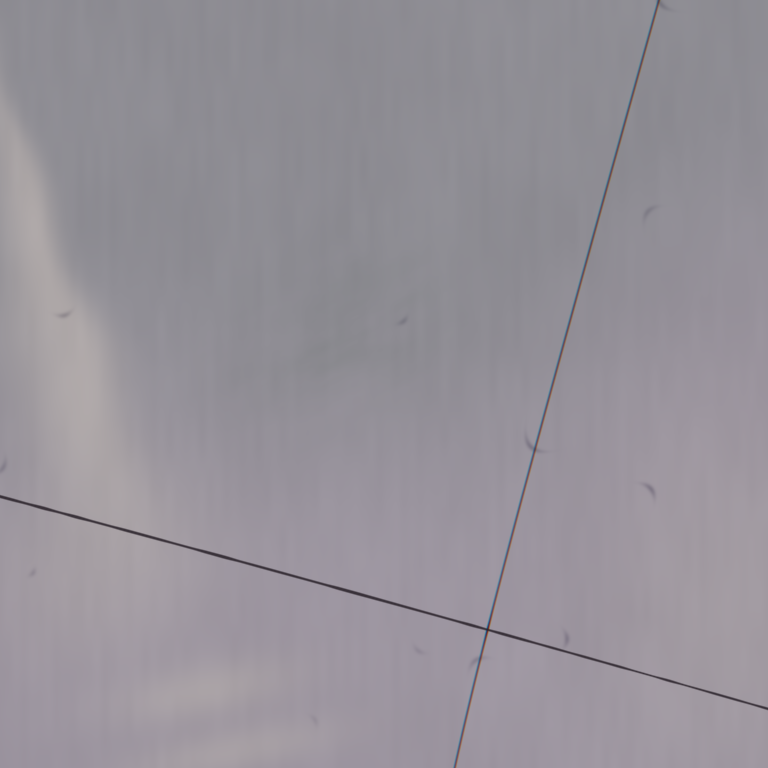
Reproduce this texture procedurally as a WebGL 1 fragment shader.

```glsl
precision highp float;
// Large pale violet-grey floor tiles, turned slightly, with thin dark joints.
// A tilted grid gives the joints; soft gradients, glows, noise and small
// hashed scuffs give the dull, worn sheen of the surface.

uniform vec2 u_resolution;

#define TILE 1.02                       // tile side, in canvas widths
#define ANGLE 0.272                     // turn of the grid, in radians
#define CROSSING vec2(0.635, 0.180)     // where two joints meet
#define WIDE_JOINT 0.0017               // half widths of the joints
#define FINE_JOINT 0.0012
#define VIOLET vec3(0.612, 0.583, 0.626)
#define GREY vec3(0.553, 0.548, 0.574)
#define SHEEN vec3(0.700, 0.672, 0.668)
#define JOINT_DARK vec3(0.17, 0.14, 0.17)
#define MOTTLE 0.030                    // strength of the cloudy wear
#define SCUFFS 12                       // number of small marks

float hash(vec2 p) {
  return fract(sin(dot(p, vec2(127.1, 311.7))) * 43758.5453);
}

float noise(vec2 p) {
  vec2 i = floor(p), f = fract(p);
  f = f * f * (3.0 - 2.0 * f);
  return mix(mix(hash(i), hash(i + vec2(1.0, 0.0)), f.x),
             mix(hash(i + vec2(0.0, 1.0)), hash(i + 1.0), f.x), f.y);
}

float fbm(vec2 p) {
  float sum = 0.0, amp = 0.5;
  for (int i = 0; i < 4; i++) {
    sum += amp * noise(p);
    p = p * 2.03 + 17.3;
    amp *= 0.5;
  }
  return sum;
}

vec2 rotate(vec2 p, float a) {
  float c = cos(a), s = sin(a);
  return vec2(c * p.x - s * p.y, s * p.x + c * p.y);
}

// Soft elliptical spot of light
float glow(vec2 p, vec2 centre, vec2 radius, float tilt) {
  vec2 d = rotate(p - centre, -tilt) / radius;
  return exp(-dot(d, d));
}

float line(float d, float halfWidth, float aa) {
  return 1.0 - smoothstep(halfWidth - aa, halfWidth + aa, abs(d));
}

// Slanted streak of light that widens and fades on its way down
float streak(vec2 p) {
  float drop = 0.85 - p.y;
  float d = p.x - 0.005 - 0.30 * drop + 0.03 * (noise(p * 9.0) - 0.5);
  float width = 0.028 + 0.10 * max(drop, 0.0);
  width *= d > 0.0 ? 0.75 : 1.3;
  return exp(-d * d / (width * width))
       * smoothstep(0.22, 0.50, p.y) * smoothstep(1.05, 0.72, p.y);
}

// Small curved marks scattered over the floor
float scuffs(vec2 p) {
  float sum = 0.0;
  for (int i = 0; i < SCUFFS; i++) {
    float k = float(i) + 1.0;
    vec2 centre = vec2(hash(vec2(k, 2.7)), hash(vec2(k, 8.1)));
    vec2 l = rotate(p - centre, 6.283 * hash(vec2(k, 5.3)));
    l.y += 25.0 * l.x * l.x;
    vec2 size = vec2(mix(0.006, 0.016, hash(vec2(k, 4.4))), 0.0035);
    sum += mix(0.25, 1.0, hash(vec2(k, 6.6))) * exp(-dot(l / size, l / size));
  }
  return min(sum, 1.0);
}

void main() {
  float aa = 1.0 / min(u_resolution.x, u_resolution.y);
  vec2 p = gl_FragCoord.xy * aa;

  // Tilted grid with a slight bow in both joints
  vec2 q = rotate(p - CROSSING, ANGLE);
  vec2 bowed = q + vec2(0.0055 * (1.0 - exp(-4.5 * q.y)), 0.008 * q.x * q.x);
  vec2 joint = bowed - TILE * floor(bowed / TILE + 0.5);
  vec2 tileId = floor(bowed / TILE);

  // Broad shading, from grey at the top to violet below and at the right
  float shade = p.y + 0.07 - 0.22 * smoothstep(0.6, 1.0, p.x);
  vec3 color = mix(VIOLET, GREY, smoothstep(0.25, 0.80, shade));
  color += 0.010 * (hash(tileId) - 0.5);

  // Reflected light
  float light = 0.85 * streak(p)
              + 0.45 * glow(p, vec2(0.13, 0.26), vec2(0.15, 0.12), 0.3)
              + 0.60 * glow(p, vec2(0.27, 0.10), vec2(0.12, 0.035), 0.2)
              + 0.55 * glow(p, vec2(0.30, 0.02), vec2(0.14, 0.030), 0.2)
              + 0.35 * glow(p, vec2(0.95, 0.22), vec2(0.18, 0.25), 0.0);
  color = mix(color, SHEEN, clamp(light, 0.0, 1.0));

  // Cloudy wear, faint upright streaks and scuffs
  color += MOTTLE * (fbm(p * vec2(9.0, 7.0)) - 0.47);
  color += 0.014 * (noise(p * vec2(95.0, 14.0)) - 0.5);
  float smear = glow(p, vec2(0.44, 0.55), vec2(0.16, 0.10), 0.4);
  color -= vec3(0.040, 0.025, 0.040) * smear * fbm(rotate(p, -0.5) * vec2(14.0, 40.0));
  color -= vec3(0.13, 0.13, 0.11) * scuffs(p);

  // Fine joint with a colour fringe, darker at the crossing
  vec3 fine = vec3(line(joint.x + 0.0010, FINE_JOINT, aa),
                   line(joint.x, FINE_JOINT, aa),
                   line(joint.x - 0.0006, FINE_JOINT, aa));
  color *= 1.0 - (0.48 + 0.3 * exp(-70.0 * abs(joint.y))) * fine;

  // Wide joint, uneven and thinning to the right
  float uneven = 0.8 + 0.4 * noise(vec2(q.x * 45.0, 3.0)) - 0.25 * smoothstep(-0.1, 0.3, q.x);
  color = mix(color, JOINT_DARK, 0.88 * line(joint.y, WIDE_JOINT * uneven, aa));

  gl_FragColor = vec4(color, 1.0);
}
```
